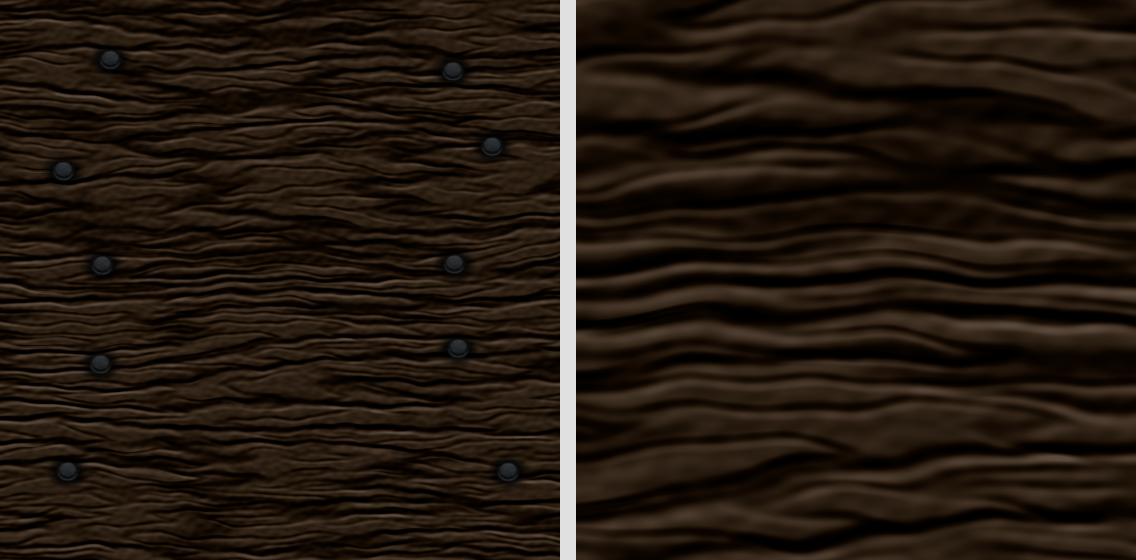
Left: the whole. Right: its middle third, enlarged.
Write a Shadertoy shader that draws this texture.

```glsl
// Dark, rough-hewn horizontal wood grain studded with small iron nails.

float hash(vec2 p) {
    return fract(sin(dot(p, vec2(127.1, 311.7))) * 43758.5);
}

float cornerSlope(vec2 cell, vec2 offset) {
    float angle = 6.2832 * hash(cell);
    return dot(vec2(cos(angle), sin(angle)), offset);
}

float gradientNoise(vec2 p) {
    vec2 cell = floor(p), f = p - cell;
    vec2 u = f * f * f * (f * (f * 6.0 - 15.0) + 10.0);
    vec2 e = vec2(1.0, 0.0);
    float low = mix(cornerSlope(cell, f), cornerSlope(cell + e, f - e), u.x);
    float high = mix(cornerSlope(cell + e.yx, f - e.yx), cornerSlope(cell + 1.0, f - 1.0), u.x);
    return mix(low, high, u.y);
}

// Height of the wood: cracks lie where stretched noise crosses zero.
float woodHeight(vec2 p) {
    vec2 q = p;
    q.y += 0.035 * gradientNoise(p * vec2(2.3, 4.0) + 7.3);
    q.y += 0.009 * gradientNoise(p * vec2(17.0, 26.0) + 31.7);
    float deepCracks = smoothstep(0.0, 0.23, abs(gradientNoise(q * vec2(2.6, 25.0) + 3.1) - 0.03));
    float fineCracks = smoothstep(0.0, 0.22, abs(gradientNoise(q * vec2(7.0, 51.0) + 53.9) + 0.04));
    float grain = gradientNoise(p * vec2(62.0, 95.0) + 17.4);
    return 0.6 * deepCracks + 0.28 * fineCracks + 0.17 * grain;
}

vec3 woodColor(vec2 p) {
    float height = woodHeight(p);
    float relief = height - woodHeight(p + vec2(-0.0015, 0.005));
    float tone = 0.55 * height + relief - 0.03;
    vec3 ramp = pow(vec3(clamp(tone, 0.0, 1.15)), vec3(1.0, 1.1, 1.35));
    vec3 color = vec3(0.05, 0.02, 0.0) + ramp * vec3(0.26, 0.23, 0.20);
    return color * smoothstep(-0.4, 0.08, tone);
}

// Two loose columns of nails, one near each side.
vec2 nailCenter(int i) {
    float row = float(i / 2), side = float(i % 2);
    vec2 jitter = vec2(hash(vec2(row, side + 4.0)), hash(vec2(side + 9.0, row))) - 0.5;
    return vec2(mix(0.14, 0.865, side), 0.18 + 0.178 * row) + jitter * vec2(0.12, 0.05);
}

// Domed head: pale upper face, dark bevel and a thin lit lower rim.
vec3 nailColor(vec2 d) {
    float face = 1.0 - smoothstep(0.55, 0.85, length(d - vec2(0.0, 0.22)));
    float rim = smoothstep(0.16, 0.0, abs(length(d) - 0.82)) * smoothstep(0.2, -0.7, d.y);
    float light = 0.05 + face * (0.10 + 0.07 * d.y) + 0.09 * rim;
    light += 0.03 * gradientNoise(d * 3.0);
    return light * vec3(0.93, 1.0, 1.06);
}

void mainImage(out vec4 fragColor, in vec2 fragCoord) {
    vec2 p = fragCoord / iResolution.y;
    vec3 color = woodColor(p);
    for (int i = 0; i < 10; i++) {
        vec2 d = (p - nailCenter(i)) / vec2(0.0205, 0.0175);
        float radius = length(d);
        float edge = 0.06 + 50.0 / iResolution.y;
        color *= mix(0.12, 1.0, smoothstep(0.8, 2.1, radius));
        color = mix(color, nailColor(d), 1.0 - smoothstep(1.0 - edge, 1.0 + edge, radius));
    }
    fragColor = vec4(color, 1.0);
}
```
